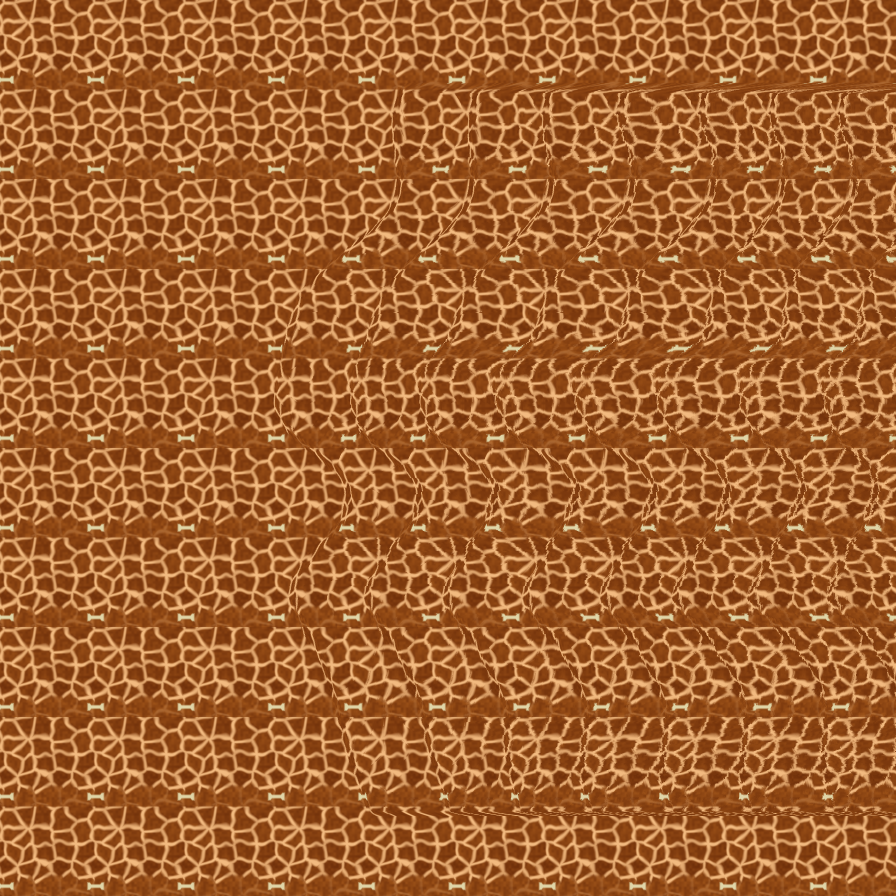
A Shadertoy shader for this pattern:

```glsl
// Giraffe-hide wallpaper tiles, sheared sideways by a hidden relief (autostereogram).
#define COLUMNS 9.92
#define ROWS 10.0
#define CELLS 5.0
#define LINE_WIDTH 0.19
#define RELIEF 0.30
#define RELIEF_STEP 0.0013
#define STRIP_TOP 0.82
#define DARK_HIDE vec3(0.43, 0.18, 0.035)
#define WARM_HIDE vec3(0.60, 0.31, 0.09)
#define TAN_LINE vec3(0.95, 0.73, 0.50)
#define BONE vec3(0.88, 0.84, 0.66)

vec2 hash2(vec2 p) {
    vec3 q = fract(p.xyx * vec3(0.1031, 0.1030, 0.0973));
    q += dot(q, q.yzx + 33.33);
    return fract((q.xx + q.yz) * q.zy);
}

// Value noise that wraps every n lattice cells
float noise(vec2 p, float n) {
    vec2 i = floor(p), f = fract(p);
    f = f * f * (3.0 - 2.0 * f);
    float a = hash2(mod(i, n)).x;
    float b = hash2(mod(i + vec2(1, 0), n)).x;
    float c = hash2(mod(i + vec2(0, 1), n)).x;
    float d = hash2(mod(i + vec2(1, 1), n)).x;
    return mix(mix(a, b, f.x), mix(c, d, f.x), f.y);
}

vec2 cellPoint(vec2 id) {
    return id + 0.08 + 0.84 * hash2(mod(id, CELLS) + 17.0);
}

// x: distance to the nearest cell border, y: random value of the cell
vec2 voronoi(vec2 p) {
    vec2 base = floor(p), nearId = base, nearest = vec2(9.0);
    for (int j = -1; j <= 1; j++)
    for (int i = -1; i <= 1; i++) {
        vec2 id = base + vec2(i, j);
        vec2 r = cellPoint(id) - p;
        if (dot(r, r) < dot(nearest, nearest)) {
            nearest = r;
            nearId = id;
        }
    }
    float border = 9.0;
    for (int j = -2; j <= 2; j++)
    for (int i = -2; i <= 2; i++) {
        vec2 r = cellPoint(nearId + vec2(i, j)) - p;
        vec2 d = r - nearest;
        if (dot(d, d) > 1e-4)
            border = min(border, dot(0.5 * (r + nearest), normalize(d)));
    }
    return vec2(border, hash2(mod(nearId, CELLS) + 41.0).y);
}

// One tile; y runs downward
vec3 hideTile(vec2 t) {
    float coarse = noise(t * 12.0, 12.0);
    float fur = noise(t * 34.0, 34.0);

    // Patches and pale lines between them
    vec2 wobble = vec2(coarse, noise(t * 12.0 + 5.0, 12.0)) - 0.5;
    vec2 cell = voronoi(t * CELLS + 0.22 * wobble);
    float shade = 0.25 * cell.y + 0.3 * coarse + 0.5 * fur;
    vec3 hide = mix(DARK_HIDE, WARM_HIDE, shade);
    float line = 1.0 - smoothstep(0.015, LINE_WIDTH, cell.x);
    line *= 0.75 + 0.35 * coarse;
    vec3 color = mix(hide, TAN_LINE, clamp(line, 0.0, 1.0));

    // Plain furry strip along the tile bottom
    float v = fract(t.y);
    float strip = smoothstep(-0.02, 0.02, v - STRIP_TOP - 0.12 * (coarse - 0.5));
    vec3 plain = mix(DARK_HIDE, WARM_HIDE, 0.35 + 0.75 * fur);
    color = mix(color, plain, strip * (1.0 - 0.25 * line));

    // Pale bone-shaped mark with thicker ends
    vec2 m = abs(vec2(fract(t.x + 0.44) - 0.5, v - 0.89));
    float halfHeight = 0.018 + 0.022 * smoothstep(0.045, 0.07, m.x);
    float mark = max(m.x - 0.09, m.y - halfHeight);
    return mix(color, BONE, 1.0 - smoothstep(-0.012, 0.014, mark));
}

// Hidden relief: a lobed mass, flat at the left, top and bottom
float relief(vec2 p) {
    float lobes = noise(p * vec2(7.0, 9.0) + 3.0, 64.0);
    float ripple = noise(p * vec2(17.0, 24.0) + 11.0, 64.0);
    float bend = p.y - 0.47;
    float left = 0.20 + 0.8 * bend * bend + 0.14 * lobes;
    float body = smoothstep(0.0, 0.015, p.x - left);
    body *= smoothstep(0.088, 0.095, p.y) * (1.0 - smoothstep(0.895, 0.91, p.y));
    return body * (0.15 + 0.6 * lobes + 0.25 * ripple);
}

// Step back tile by tile, each step shortened by the relief
vec3 pattern(vec2 p) {
    float period = 1.0 / COLUMNS, x = p.x;
    for (int i = 0; i < 14; i++) {
        float shift = period * RELIEF * relief(vec2(x - 0.5 * period, p.y));
        x -= period - floor(shift / RELIEF_STEP) * RELIEF_STEP;
    }
    return hideTile(vec2(x * COLUMNS, (1.0 - p.y) * ROWS));
}

void mainImage(out vec4 fragColor, in vec2 fragCoord) {
    // Four samples per pixel smooth the broken edges
    vec3 sum = vec3(0.0);
    for (int k = 0; k < 4; k++) {
        vec2 offset = vec2(k & 1, k >> 1) * 0.5 - 0.25;
        sum += pattern((fragCoord + offset) / iResolution.y);
    }
    fragColor = vec4(sum * 0.25, 1.0);
}
```
